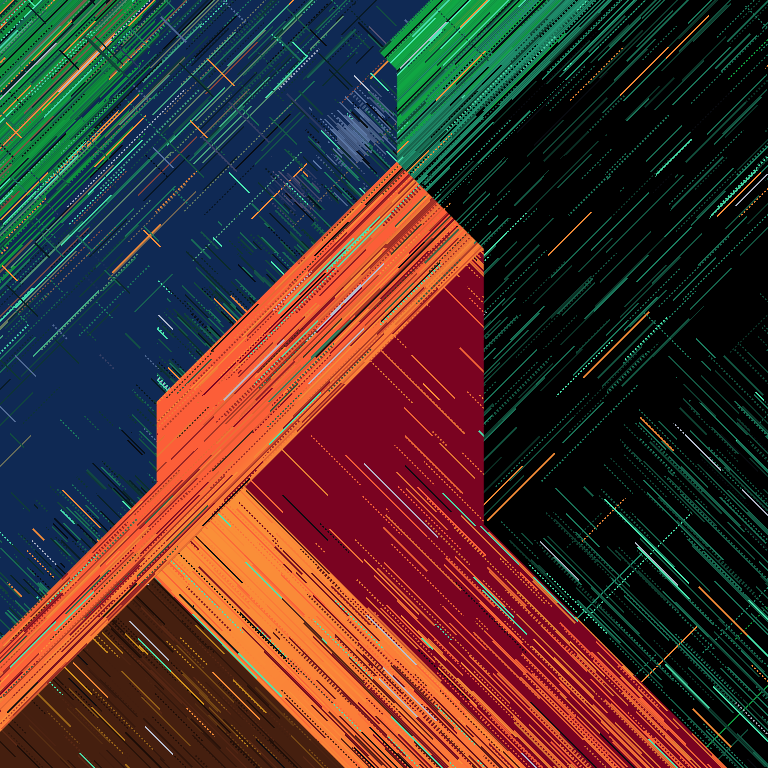
Reproduce this background procedurally as a WebGL 1 fragment shader.

```glsl
precision highp float;
// Angular blocks of navy, green, ember and crimson on black, combed by thin diagonal streaks.
// Two diagonal axes (rise, fall) define every block edge; each streak layer hashes rows
// and cells along one axis, and its local density makes the ragged transitions.
uniform vec2 u_resolution;

#define ROWS 360.0      // streak rows per unit across
#define DASHES 150.0    // dash repeats per unit along
#define DASH_SHARE 0.45
#define ACCENTS 0.12    // share of odd-coloured streaks
#define NAVY vec3(0.06, 0.16, 0.33)
#define GREEN vec3(0.06, 0.62, 0.25)
#define TEAL vec3(0.11, 0.50, 0.38)
#define MINT vec3(0.29, 0.91, 0.69)
#define CORAL vec3(0.99, 0.37, 0.22)
#define AMBER vec3(0.98, 0.56, 0.22)
#define CRIMSON vec3(0.48, 0.01, 0.13)
#define BROWN vec3(0.27, 0.12, 0.06)

float hash(vec2 p) {
  return fract(sin(dot(p, vec2(12.9898, 78.233))) * 43758.5453);
}

float edge(float field) {
  float pixel = 0.8 / u_resolution.y;
  return smoothstep(-pixel, pixel, field);
}

// Soft elliptical spot on the diagonal axes
float spot(vec2 q, vec2 centre, vec2 size) {
  vec2 r = (q - centre) / size;
  return exp(-dot(r, r));
}

vec3 accent(float pick) {
  vec3 c = mix(MINT, AMBER, step(0.4, pick));
  c = mix(c, vec3(0.03, 0.04, 0.06), step(0.65, pick));
  return mix(c, vec3(0.72, 0.75, 0.82), step(0.92, pick));
}

// Streak layer over base: q.x runs along the streaks, q.y across them
vec3 streaks(vec3 base, vec2 q, float rate, float density, vec3 inkA, vec3 inkB, float seed) {
  float row = floor(q.y * ROWS);
  float rowHash = hash(vec2(row, seed));
  float t = q.x * rate * mix(0.6, 2.0, rowHash) + rowHash * 17.0;
  vec2 id = vec2(row + seed * 3.7, floor(t));
  float on = step(hash(id), density);
  float dashed = step(hash(id + 3.1), DASH_SHARE * (1.0 - density));
  float dash = smoothstep(0.15, 0.35, abs(fract(q.x * DASHES) - 0.5));
  on *= mix(1.0, dash, dashed);
  vec3 ink = mix(inkA, inkB, hash(id + 11.3));
  ink = mix(ink, accent(hash(id + 5.9)), step(hash(id + 8.7), ACCENTS));
  float soft = max(ROWS * 1.2 / u_resolution.y, 0.05);
  float cover = clamp((0.5 - abs(fract(q.y * ROWS) - 0.5)) / soft + 0.65, 0.0, 1.0);
  return mix(base, ink, on * cover);
}

// Upper left: green corner thinning into navy, short falling strokes beside the band
vec3 navyBlock(vec2 q, float x) {
  vec2 fall = q.yx;
  float green = 1.0 - smoothstep(0.24, 0.42, q.y + 0.22 * smoothstep(-0.1, 0.4, q.x));
  vec3 c = streaks(NAVY, q, 2.0, green, GREEN, GREEN * 0.85, 1.0);
  float busy = 0.38 * (1.0 - smoothstep(0.40, 0.62, q.y)) * (1.0 - 0.7 * edge(q.x - 0.426));
  c = streaks(c, q, 6.0, busy * 0.7, TEAL, NAVY * 0.4, 2.0);
  c = streaks(c, q, 4.0, busy * 0.35, MINT * 0.8, vec3(0.55, 0.25, 0.22), 3.0);
  float rim = mix(0.833, 0.727, step(0.204, x));
  float near = smoothstep(rim - 0.17, rim, q.y);
  c = streaks(c, fall, 14.0, 0.03 + 0.32 * near, NAVY * 0.25, TEAL, 4.0);
  float slate = spot(q, vec2(0.29, 0.64), vec2(0.07, 0.045));
  float mauve = spot(q, vec2(0.13, 0.635), vec2(0.03, 0.04));
  c = streaks(c, fall, 14.0, slate, vec3(0.36, 0.47, 0.65), vec3(0.25, 0.33, 0.48), 5.0);
  return streaks(c, fall, 14.0, mauve * 0.8, vec3(0.35, 0.33, 0.46), NAVY, 6.0);
}

// Right: green wedge fading through teal to black, then rising and falling teal lines
vec3 blackBlock(vec2 q) {
  float wedge = 1.0 - smoothstep(0.70, 0.88, q.y);
  vec3 c = streaks(vec3(0.0), q, 3.0, wedge, TEAL, TEAL * 1.2, 7.0);
  c = streaks(c, q, 3.0, 1.0 - smoothstep(0.62, 0.76, q.y), GREEN, GREEN * 1.08, 8.0);
  float clear = spot(q, vec2(0.50, 1.0), vec2(0.20, 0.13));
  float rising = 0.20 * (1.0 - clear) * (1.0 - edge(q.y - 1.315));
  c = streaks(c, q, 6.0, rising, TEAL, TEAL * 0.35, 9.0);
  float falling = 0.32 * smoothstep(1.32, 1.58, q.y);
  return streaks(c, q.yx, 5.0, falling, TEAL, TEAL * 0.4, 10.0);
}

// Rising ember band with a calm coral patch and a golden lower rim
vec3 emberBand(vec2 q) {
  float busy = 1.0 - 0.85 * spot(q, vec2(-0.31, 0.80), vec2(0.20, 0.10));
  vec3 c = mix(CORAL, AMBER, 0.7 * smoothstep(0.88, 0.95, q.y));
  c = streaks(c, q, 4.0, 0.5 * busy, AMBER, CORAL * 0.85, 11.0);
  c = streaks(c, q, 5.0, 0.30 * busy, CRIMSON, CORAL * 0.7, 12.0);
  return streaks(c, q, 7.0, 0.07 * busy, TEAL, BROWN, 13.0);
}

// Below the band: crimson face, amber fan and brown corner, all with falling streaks
vec3 lowerFaces(vec2 q) {
  vec2 fall = q.yx;
  float ember = 0.03 + 0.42 * smoothstep(1.0, 1.65, q.y);
  ember += 0.5 * spot(q, vec2(0.29, 0.96), vec2(0.05, 0.06));
  vec3 crimson = streaks(CRIMSON, fall, 5.0, ember, CORAL, AMBER * 0.9, 14.0);
  float depth = smoothstep(0.98, 1.6, q.y);
  vec3 fan = streaks(mix(AMBER, CORAL, 0.5 * depth), fall, 4.0, 0.35, CORAL, AMBER, 15.0);
  fan = streaks(fan, fall, 5.0, 0.08 + 0.38 * depth, CRIMSON, BROWN, 16.0);
  float gold = 0.09 + 0.3 * spot(q, vec2(-0.66, 1.13), vec2(0.04, 0.12));
  vec3 brown = streaks(BROWN, fall, 7.0, 0.22, BROWN * 0.35, BROWN * 1.3, 17.0);
  brown = streaks(brown, fall, 8.0, gold * 0.6, vec3(0.85, 0.60, 0.12), BROWN, 18.0);
  vec3 c = mix(brown, fan, edge(q.x + 0.551));
  return mix(c, crimson, edge(q.x + 0.315));
}

void main() {
  vec2 p = gl_FragCoord.xy / u_resolution;
  vec2 q = vec2(p.x + p.y - 1.0, p.x - p.y + 1.0);  // along and across the rise
  float navySide = max(0.56 - q.y, min(0.517 - p.x, 0.426 - q.x));
  vec3 color = mix(blackBlock(q), navyBlock(q, p.x), edge(navySide));
  vec3 solid = mix(emberBand(q), lowerFaces(q), edge(q.y - 0.953));
  float top = max(q.y - 0.833, min(q.y - 0.727, p.x - 0.204));
  float side = min(0.306 - q.x, max(0.63 - p.x, -0.053 - q.x));
  color = mix(color, solid, edge(min(top, side)));
  gl_FragColor = vec4(color, 1.0);
}
```
